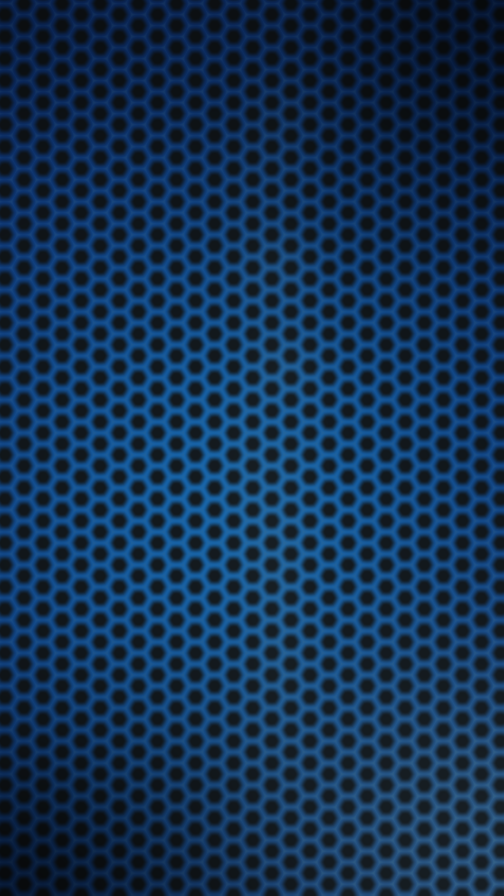
Reproduce this pattern procedurally as a WebGL 1 fragment shader.

```glsl
precision highp float;
// Soft blue honeycomb mesh with dark holes, a central glow and faint pale smudges.
uniform vec2 u_resolution;

#define ROWS 40.7                       // holes down one column
#define ANCHOR vec2(0.2396, 0.6520)     // centre of one hole, in canvas heights
#define HOLE_INNER 0.17                 // fully dark inside, in hole spacings
#define HOLE_OUTER 0.50                 // fully mesh outside
#define HOLE_COLOR vec3(0.075, 0.098, 0.115)
#define MESH_DEEP vec3(0.045, 0.165, 0.400)
#define MESH_BRIGHT vec3(0.085, 0.395, 0.670)
#define MESH_PALE vec3(0.240, 0.425, 0.550)
#define GLINT 0.22                      // paler joints between three holes

float hash(vec2 p) {
  vec3 q = fract(vec3(p.xyx) * 0.1031);
  q += dot(q, q.yzx + 33.33);
  return fract((q.x + q.y) * q.z);
}

float valueNoise(vec2 p) {
  vec2 i = floor(p);
  vec2 f = fract(p);
  f = f * f * (3.0 - 2.0 * f);
  float low = mix(hash(i), hash(i + vec2(1.0, 0.0)), f.x);
  float high = mix(hash(i + vec2(0.0, 1.0)), hash(i + vec2(1.0)), f.x);
  return mix(low, high, f.y);
}

// Offset from the nearest centre of a triangular lattice with unit spacing.
vec2 nearestHole(vec2 p) {
  vec2 period = vec2(1.7320508, 1.0);
  vec2 a = p - period * floor(p / period + 0.5);
  vec2 shifted = p - 0.5 * period;
  vec2 b = shifted - period * floor(shifted / period + 0.5);
  return dot(a, a) < dot(b, b) ? a : b;
}

float hexDistance(vec2 p) {
  p = abs(p);
  return max(p.y, dot(p, vec2(0.8660254, 0.5)));
}

float blob(vec2 p, vec2 centre, vec2 size) {
  vec2 d = (p - centre) / size;
  return exp(-dot(d, d));
}

void main() {
  vec2 uv = gl_FragCoord.xy / u_resolution;
  vec2 p = gl_FragCoord.xy / u_resolution.y;

  // Mesh: blurred holes, rounder than the hexagons between them
  vec2 cell = nearestHole((p - ANCHOR) * ROWS);
  float radius = length(cell);
  float mesh = smoothstep(HOLE_INNER, HOLE_OUTER, mix(radius, hexDistance(cell), 0.4));
  float joint = smoothstep(0.46, 0.58, radius);

  // Lighting: tall central glow, dimmer corners
  float glow = blob(uv, vec2(0.48, 0.44), vec2(0.56, 0.36));
  float shade = 1.0;
  shade -= 0.48 * blob(uv, vec2(1.02, 1.0), vec2(0.45, 0.24));
  shade -= 0.50 * blob(uv, vec2(0.0, 0.0), vec2(0.42, 0.17));
  shade -= 0.25 * blob(uv, vec2(0.0, 1.0), vec2(0.45, 0.16));

  // Pale haze: lower right corner and a mottled vertical streak
  float smudge = valueNoise(uv * vec2(9.0, 17.0));
  float streak = blob(uv, vec2(0.55, 0.52), vec2(0.09, 0.34));
  float haze = 0.85 * blob(uv, vec2(1.0, 0.06), vec2(0.55, 0.22));
  haze += streak * (0.10 + 0.40 * smudge);
  haze = min(haze, 1.0);

  vec3 meshColor = mix(MESH_DEEP, MESH_BRIGHT, glow);
  meshColor = mix(meshColor, MESH_PALE, min(0.7 * haze + GLINT * joint, 1.0));
  vec3 holeColor = HOLE_COLOR * (0.72 + 0.30 * glow + 0.50 * haze);
  gl_FragColor = vec4(mix(holeColor, meshColor, mesh) * shade, 1.0);
}
```
